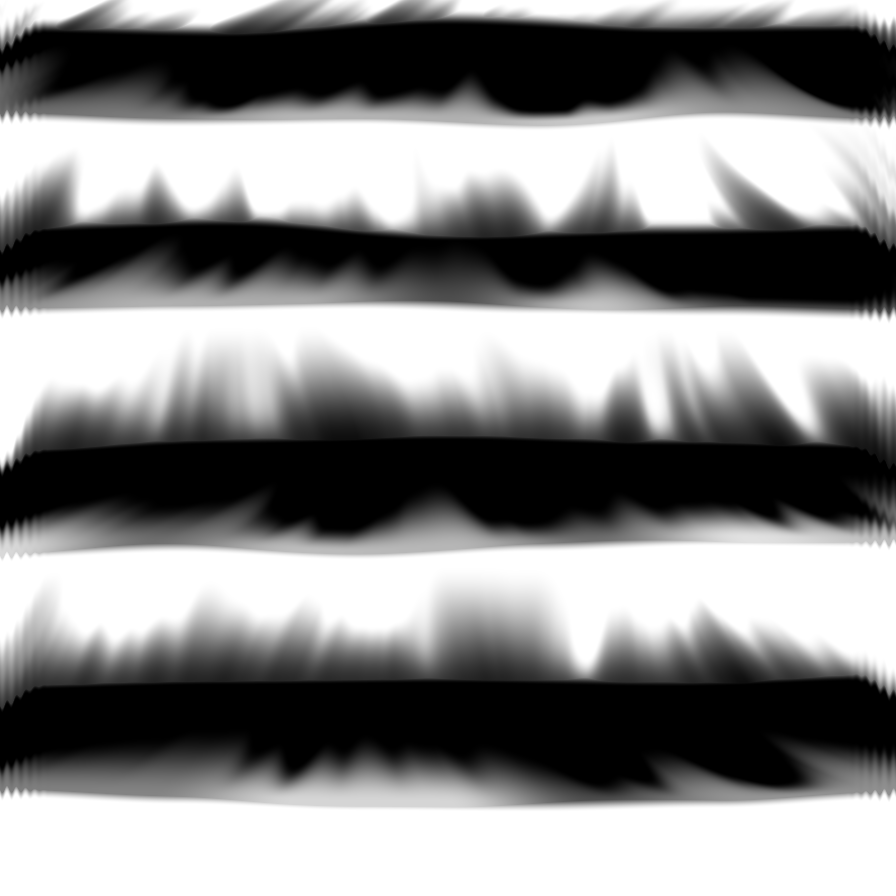
Reproduce this pattern procedurally as a three.js fragment shader.

```glsl
// Four black furry bands across white, with dark tufts above and pale wisps below.
varying vec2 vUv;

const int BANDS = 4;
const float TAU = 6.2831853;

float hash(vec2 p) {
  return fract(sin(dot(p, vec2(127.1, 311.7))) * 4375.85);
}

float noise(vec2 p) {
  vec2 cell = floor(p);
  vec2 f = fract(p);
  f = f * f * (3.0 - 2.0 * f);
  float low = mix(hash(cell), hash(cell + vec2(1.0, 0.0)), f.x);
  float high = mix(hash(cell + vec2(0.0, 1.0)), hash(cell + vec2(1.0, 1.0)), f.x);
  return mix(low, high, f.y);
}

// Noise centred on zero, varying along x only
float wobble(float x, float seed) {
  return noise(vec2(x, seed)) - 0.5;
}

// Band edges, counted upward; spacing tightens toward the top
float upperEdge(float i) {
  float bend = i * (i - 1.0);
  return 0.241 + 0.267 * i - 0.0145 * bend + 0.0027 * bend * (i - 2.0);
}

float lowerEdge(float i) {
  float bend = i * (i - 1.0);
  return 0.111 + 0.281 * i - 0.007 * bend - 0.0067 * bend * (i - 2.0);
}

// Dark pointed hairs standing on the upper edge
float tufts(float x, float h, float lean, float size, float seed) {
  float root = x - lean * h - 3.0 * wobble(x * 5.0, seed + 3.0) * h * h;
  float hair = noise(vec2(root * 23.0, seed + h * 7.0));
  float fine = noise(vec2(root * 52.0, seed + 20.0));
  float clump = noise(vec2(root * 7.0, seed + 40.0));
  float strength = clamp(0.65 * hair + 0.2 * fine + 0.3 * clump, 0.0, 1.0);
  float reach = size * mix(0.012, 0.125, smoothstep(0.15, 0.95, strength));
  float tone = mix(0.6, 0.95, strength);
  float solid = 1.0 - smoothstep(-0.008, 0.010, h);
  return max(solid, tone * (1.0 - smoothstep(-0.01, reach, h)));
}

// Pale swept hairs rising from the lower edge into the black
float wisps(float x, float g, float lean, float seed) {
  float root = x - lean * g;
  float lock = noise(vec2(root * 10.0, seed + 60.0));
  float fine = noise(vec2(root * 29.0, seed + 80.0));
  float strength = smoothstep(0.2, 0.95, 0.75 * lock + 0.25 * fine);
  float reach = mix(0.014, 0.080, strength);
  float tone = mix(0.3, 0.9, noise(vec2(root * 6.0, seed + 90.0)));
  float bare = 1.0 - smoothstep(-0.010, 0.010, g);
  return max(bare, tone * (1.0 - smoothstep(0.0, reach, g)));
}

float bandInk(vec2 uv, float i) {
  float seed = 7.0 + 13.0 * i;
  float inward = 1.0 - 2.0 * uv.x;
  float side = 1.0 - smoothstep(0.0, 0.06, min(uv.x, 1.0 - uv.x));
  float topmost = step(2.5, i);

  // Ends sag and show a faint vertical comb
  float comb = 0.004 * side * sin(uv.x * TAU * 96.0);
  float top = upperEdge(i) + 0.018 * wobble(uv.x * 4.0, seed) - 0.022 * side * side;
  float bottom = lowerEdge(i) + 0.018 * wobble(uv.x * 5.0, seed + 1.0);

  float tuftLean = 0.7 * inward + 1.2 * wobble(uv.x * 6.0, seed + 2.0) + 1.6 * topmost;
  float wispLean = 2.2 * inward + 1.4 * wobble(uv.x * 4.0, seed + 4.0);
  float size = mix(1.0, 0.45, topmost);

  float dark = tufts(uv.x, uv.y - top + comb, tuftLean, size, seed);
  float pale = wisps(uv.x, uv.y - bottom + comb, wispLean, seed);
  return dark * (1.0 - pale);
}

void main() {
  float ink = 0.0;
  for (int i = 0; i < BANDS; i++) {
    ink = max(ink, bandInk(vUv, float(i)));
  }
  gl_FragColor = vec4(vec3(1.0 - ink), 1.0);
}
```
